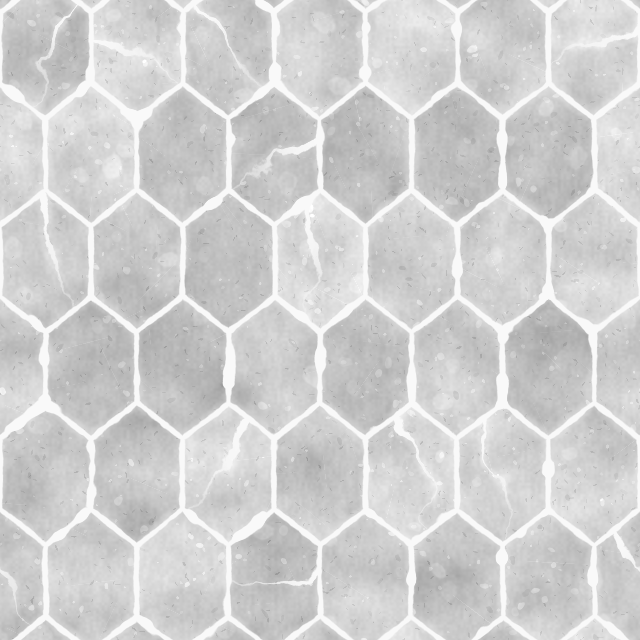
Write a Shadertoy shader that draws this texture.

```glsl
// Worn grey stone tiles: tall hexagons in pale, ragged grout with pits, stains and cracks.

#define COLUMNS 7.0
#define ROWS 6.0             // even, so the staggered rows wrap
#define ROW_OFFSET 0.555     // centre of the lowest row, in rows
#define HEX_APEX 0.1113      // centre to upper point
#define HEX_SHOULDER 0.0553  // centre to upper end of a side
#define GROUT_HALF 0.0041
#define GROUT_COLOR vec3(0.975)
#define STONE_DARK 0.722
#define STONE_LIGHT 0.842
#define MOTTLE 0.25
#define CRACKED_SHARE 0.2

float hash(vec2 p) {
    vec3 q = fract(p.xyx * 0.1031);
    q += dot(q, q.yzx + 33.33);
    return fract((q.x + q.y) * q.z);
}

vec2 hash2(vec2 p) {
    return vec2(hash(p + 17.3), hash(p + 71.9));
}

// Value noise that wraps over the unit square.
float noise(vec2 uv, vec2 cells) {
    vec2 p = uv * cells, i = floor(p), f = fract(p);
    f = f * f * (3.0 - 2.0 * f);
    vec2 a = mod(i, cells), b = mod(i + 1.0, cells);
    return mix(mix(hash(a), hash(vec2(b.x, a.y)), f.x),
               mix(hash(vec2(a.x, b.y)), hash(b), f.x), f.y);
}

float fbm(vec2 uv, float cells) {
    float sum = 0.0, weight = 0.5;
    for (int k = 0; k < 4; k++) {
        sum += weight * noise(uv + 0.37 * float(k), vec2(cells));
        cells *= 2.0;
        weight *= 0.5;
    }
    return sum / 0.9375;
}

// Cellular scatter of randomly turned ellipses; radius is in cells.
float flecks(vec2 uv, float cells, float density, float radius, float stretch) {
    vec2 p = uv * cells, base = floor(p);
    float cover = 0.0;
    for (int y = -1; y <= 1; y++)
    for (int x = -1; x <= 1; x++) {
        vec2 cell = base + vec2(x, y);
        vec2 id = mod(cell, cells) + cells;
        vec2 d = p - cell - hash2(id);
        float turn = 6.2832 * hash(id + 5.1);
        vec2 axis = vec2(cos(turn), sin(turn));
        float dist = length(vec2(dot(d, axis), stretch * dot(d, vec2(-axis.y, axis.x))));
        float size = radius * mix(0.4, 1.0, hash(id + 9.7));
        float shown = step(hash(id + 3.3), density) * mix(0.4, 1.0, hash(id + 12.9));
        cover = max(cover, shown * (1.0 - smoothstep(0.7 * size, size, dist)));
    }
    return cover;
}

// Signed distance to the nearest tile's outline; also its wrapped id and local position.
float hexTile(vec2 p, out vec2 id, out vec2 local) {
    float halfWidth = 0.5 / COLUMNS, nearest = 1e3;
    vec2 slope = normalize(vec2(HEX_APEX - HEX_SHOULDER, halfWidth));
    float lowRow = floor(p.y * ROWS - ROW_OFFSET);
    for (int k = 0; k <= 1; k++) {
        float row = lowRow + float(k), shift = 0.5 * mod(row, 2.0);
        float column = floor(p.x * COLUMNS - shift + 0.5);
        vec2 q = p - vec2((column + shift) / COLUMNS, (row + ROW_OFFSET) / ROWS);
        float d = max(abs(q.x) - halfWidth, dot(abs(q) - vec2(0.0, HEX_APEX), slope));
        if (d < nearest) {
            nearest = d;
            local = q;
            id = mod(vec2(column, row), vec2(COLUMNS, ROWS));
        }
    }
    return nearest;
}

void mainImage(out vec4 fragColor, in vec2 fragCoord) {
    vec2 uv = fragCoord / iResolution.xy;
    float soft = max(0.9 / iResolution.y, 0.0009);

    // Slightly bent outlines
    vec2 bend = vec2(noise(uv, vec2(18.0)), noise(uv + 0.43, vec2(18.0))) - 0.5;
    vec2 id, local;
    float inside = -hexTile(uv + 0.003 * bend, id, local);
    vec2 seed = hash2(id + 2.7);
    vec2 stoneUv = uv + seed;
    vec2 ragged = stoneUv + 0.012 * (vec2(fbm(uv, 40.0), fbm(uv + 0.5, 40.0)) - 0.5);

    // Stone tone, clouds and fine grain
    float tone = mix(STONE_DARK, STONE_LIGHT, hash(id + 40.2));
    tone += MOTTLE * (fbm(stoneUv, 13.0) - 0.5);
    tone += 0.035 * (noise(uv, vec2(230.0)) - 0.5) + 0.03 * (noise(uv, vec2(190.0, 50.0)) - 0.5);

    // Stains, pale chips, pits and scratches
    tone += 0.055 * flecks(ragged, 15.0, 0.35, 0.35, 1.3);
    tone += 0.10 * flecks(ragged, 34.0, 0.13, 0.30, 1.4);
    tone += 0.09 * flecks(ragged + 0.3, 70.0, 0.10, 0.26, 1.2);
    tone -= 0.07 * flecks(ragged + 0.6, 30.0, 0.16, 0.26, 1.8);
    tone -= 0.10 * flecks(ragged + 0.2, 72.0, 0.30, 0.38, 3.2);
    tone += 0.04 * flecks(stoneUv, 16.0, 0.35, 0.90, 65.0);

    // Chalky film along the outline
    float patchy = noise(uv + 0.21, vec2(26.0));
    float film = 1.0 - smoothstep(0.004, 0.007 + 0.012 * patchy, inside);
    tone = mix(tone, 0.91, 0.5 * film * patchy);

    // Jagged crack, tapering towards one end
    float turn = 3.1416 * seed.x;
    vec2 along = vec2(cos(turn), sin(turn));
    float across = dot(local, vec2(-along.y, along.x)) + 0.035 * (seed.y - 0.5)
        + 0.045 * (noise(uv, vec2(21.0)) - 0.5) + 0.012 * (fbm(uv, 70.0) - 0.5);
    float taper = smoothstep(-0.09, 0.07, dot(local, along));
    float crackHalf = 0.0012 + 0.0065 * taper * noise(uv + 0.7, vec2(32.0));
    float cracked = step(hash(id + 88.4), CRACKED_SHARE);
    float crackGap = abs(across) - crackHalf;
    float crack = cracked * mix(0.35, 1.0, taper) * (1.0 - smoothstep(-soft, soft, crackGap));
    tone += 0.06 * cracked * patchy * (1.0 - smoothstep(0.0, 0.014, crackGap));

    // Grout with rough, chipped edges
    float chips = smoothstep(0.70, 0.95, noise(uv + 0.63, vec2(29.0)));
    float groutHalf = GROUT_HALF + 0.0045 * (fbm(uv, 64.0) - 0.5) + 0.006 * chips;
    float grout = 1.0 - smoothstep(-soft, soft, inside - groutHalf);

    fragColor = vec4(mix(vec3(tone), GROUT_COLOR, max(grout, crack)), 1.0);
}
```
